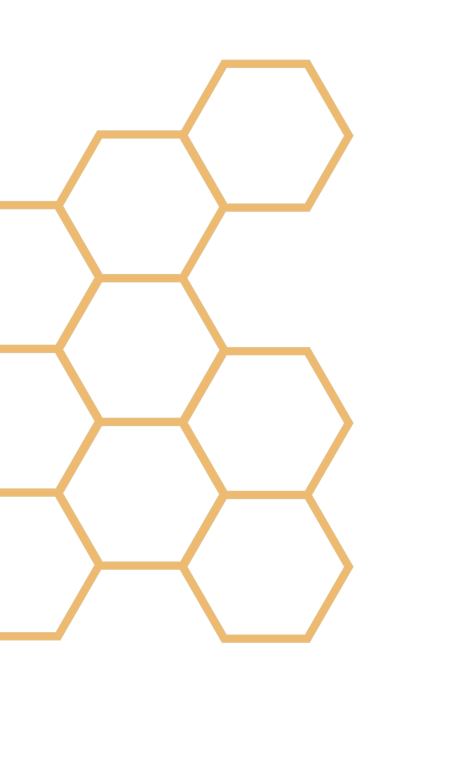
A Shadertoy shader for this background:

```glsl
// Golden honeycomb outlines on a white background.

const vec3 PAPER = vec3(1.0);
const vec3 HONEY = vec3(0.93, 0.73, 0.44);
const vec3 RIM = vec3(0.89, 0.75, 0.52);

// All lengths are fractions of the canvas height.
const float APOTHEM = 0.0936;
const float HALF_WIDTH = 0.0054;
const float RIM_WIDTH = 0.0017;
const vec2 FIRST_CELL = vec2(0.0215, 0.6393);
const vec2 COLUMN_STEP = vec2(0.1623, 0.0920);
const vec2 ROW_STEP = vec2(0.0, -0.1871);

// Distance to the outline of a flat-topped hexagon, with mitred corners.
float hexOutline(vec2 p, float apothem) {
    p = abs(p);
    return abs(max(p.y, dot(p, vec2(0.8660, 0.5))) - apothem);
}

// The last column has a gap below its top cell.
bool hasCell(int column, int row) {
    return column < 2 ? row < 3 : row != 1;
}

// Distance to the nearest line of the comb.
float honeycomb(vec2 p) {
    float d = 1e3;
    for (int column = 0; column < 3; column++) {
        for (int row = 0; row < 4; row++) {
            if (!hasCell(column, row)) continue;
            vec2 center = FIRST_CELL + float(column) * COLUMN_STEP + float(row) * ROW_STEP;
            d = min(d, hexOutline(p - center, APOTHEM));
        }
    }
    return d;
}

void mainImage(out vec4 fragColor, in vec2 fragCoord) {
    vec2 p = fragCoord / iResolution.y;
    float pixel = 1.0 / iResolution.y;
    float d = honeycomb(p) - HALF_WIDTH;

    // Lines fade to a duller tone along their rims.
    vec3 line = mix(HONEY, RIM, smoothstep(-RIM_WIDTH - 0.5 * pixel, -0.3 * RIM_WIDTH, d));
    float coverage = smoothstep(0.75 * pixel, -0.75 * pixel, d);
    fragColor = vec4(mix(PAPER, line, coverage), 1.0);
}
```
